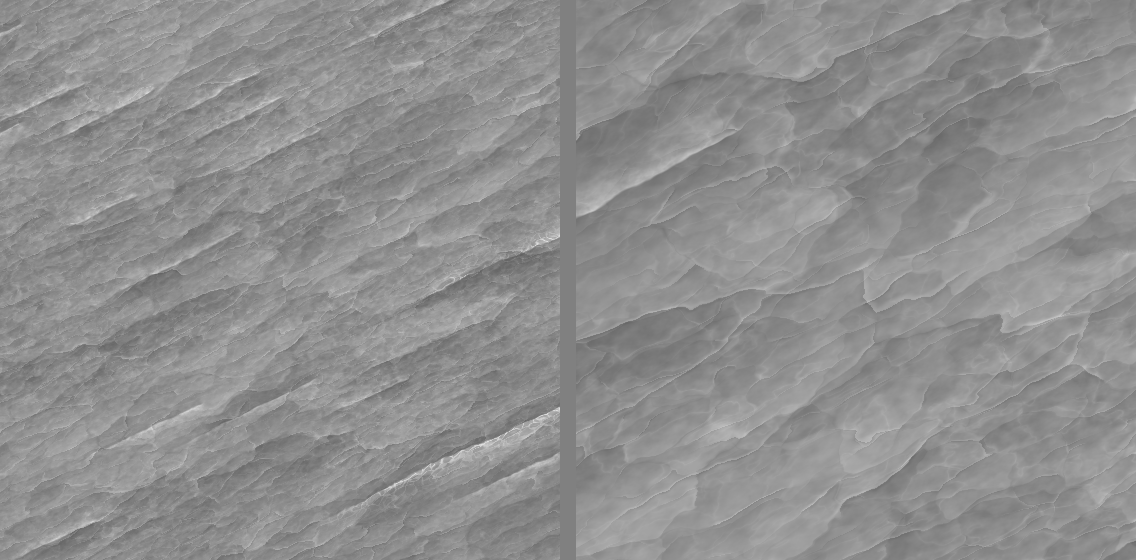
Left, the full canvas; right, a detail of the centre.
Give the GLSL for this texture, as a WebGL 2 fragment shader.

```glsl
#version 300 es
precision highp float;

uniform vec2 u_resolution;
out vec4 fragColor;

const float TILT = 0.45;           // bedding direction in radians
const float BASE_GREY = 0.557;
const float PATCH_CONTRAST = 0.11;
const float PLATE_CONTRAST = 0.072;
const float PLATE_SLOPE = 0.05;
const float RIM_LIGHT = 0.085;
const float WRINKLE_LIGHT = 0.05;
const float GRAIN_CONTRAST = 0.10;
const float LEDGE_LIGHT = 0.19;
const float LEDGE_SHADE = 0.085;
const float VEIN_LIGHT = 0.10;
const float CRACKLE_LIGHT = 0.24;
const float VEIN_SHADE = 0.10;

vec2 hash2(vec2 p) {
    vec3 a = fract(p.xyx * vec3(0.1031, 0.1030, 0.0973));
    a += dot(a, a.yzx + 33.33);
    return fract((a.xx + a.yz) * a.zy);
}

float noise(vec2 p) {
    vec2 i = floor(p), f = fract(p);
    f = f * f * (3.0 - 2.0 * f);
    float low = mix(hash2(i).x, hash2(i + vec2(1, 0)).x, f.x);
    float high = mix(hash2(i + vec2(0, 1)).x, hash2(i + 1.0).x, f.x);
    return mix(low, high, f.y);
}

float fbm(vec2 p) {
    float sum = 0.0, weight = 0.5;
    for (int i = 0; i < 4; i++) {
        sum += weight * noise(p);
        p = mat2(1.6, 1.2, -1.2, 1.6) * p + 7.3;
        weight *= 0.5;
    }
    return sum / 0.9375;
}

// Blocky cellular slabs: x = border distance, y = random tone, zw = offset from centre
vec4 slab(vec2 p) {
    vec2 cell = floor(p), offset = vec2(0.0);
    float nearest = 9.0, second = 9.0, tone = 0.0;
    for (int y = -1; y <= 1; y++)
    for (int x = -1; x <= 1; x++) {
        vec2 c = cell + vec2(x, y);
        vec2 d = p - c - hash2(c);
        float dist = sqrt(length(d * d));
        if (dist < nearest) {
            second = nearest;
            nearest = dist;
            offset = d;
            tone = hash2(c + 41.7).x;
        } else {
            second = min(second, dist);
        }
    }
    return vec4(second - nearest, tone, offset);
}

// Tilted plates with broken light along the lower rim and shade along the upper one
float plates(vec2 q, vec2 scale, float pixel) {
    vec4 s = slab(q * scale);
    float soft = 1.3 * pixel * scale.y;
    float inside = smoothstep(0.0, soft, s.x);
    float rim = 1.0 - smoothstep(0.0, soft + 0.05, s.x);
    float lit = smoothstep(0.45, 0.7, noise(q * scale * 2.6 + 19.0));
    float facing = mix(1.0, -0.5, smoothstep(-0.15, 0.2, s.w));
    return inside * ((s.y - 0.5) * PLATE_CONTRAST - s.w * PLATE_SLOPE)
         + rim * lit * facing * RIM_LIGHT;
}

// Scattered tapering ledges: x = light on the lip, y = shade beside it
vec2 ledges(vec2 q, vec2 scale, float density, float thickness, float reach, float pixel) {
    vec2 g = q * scale, cell = floor(g), sum = vec2(0.0);
    for (int y = -1; y <= 1; y++)
    for (int x = -1; x <= 1; x++) {
        vec2 c = cell + vec2(x, y);
        vec2 place = hash2(c + 11.0), kind = hash2(c + 83.0);
        if (kind.x > density) continue;
        vec2 d = (g - c - place) / scale;
        float t = d.x * scale.x / mix(0.3, 0.55, kind.y);
        float taper = smoothstep(-1.0, 0.0, t) * smoothstep(1.0, 0.9, t);
        float side = d.y * (place.x < 0.45 ? -1.0 : 1.0);
        float beyond = smoothstep(-pixel, pixel, side);
        float lip = exp(min(side, 0.0) / (thickness * (0.3 + taper)));
        float shade = exp(-max(side, 0.0) / reach);
        sum += taper * vec2(lip * (1.0 - beyond), shade * beyond);
    }
    return min(sum, 1.0);
}

void main() {
    float pixel = 1.0 / u_resolution.y;
    vec2 p = gl_FragCoord.xy * pixel;
    float c = cos(TILT), s = sin(TILT);
    vec2 q = vec2(c * p.x + s * p.y, c * p.y - s * p.x) + 3.0;

    // Uneven bedding and ragged breaks
    vec2 bend = vec2(noise(q * vec2(5, 9)), noise(q * vec2(4, 8) + 31.0)) - 0.5;
    vec2 rag = vec2(fbm(q * vec2(34, 50)), fbm(q * vec2(30, 60) + 57.0)) - 0.5;
    vec2 w = q + bend * vec2(0.05, 0.016) + rag * vec2(0.035, 0.013);

    // Broad patches and overlapping plates
    float cover = smoothstep(0.25, 0.65, noise(q * vec2(4, 9) + 5.0));
    float grey = BASE_GREY + (fbm(q * vec2(3, 9)) - 0.5) * PATCH_CONTRAST;
    grey += plates(w, vec2(5, 18), pixel) * 0.9;
    grey += plates(w + 2.3, vec2(11, 31), pixel) * mix(0.45, 1.0, cover);
    grey += plates(w + 5.1, vec2(26, 62), pixel) * mix(0.75, 0.35, cover);

    // Fine wrinkles and grain
    float fold = 1.0 - abs(2.0 * fbm(w * vec2(36, 80)) - 1.0);
    grey += (pow(fold, 10.0) - 0.3) * WRINKLE_LIGHT * mix(1.0, 0.6, cover);
    float grain = fbm(q * vec2(120, 190));
    grey += (grain - 0.5) * GRAIN_CONTRAST * mix(1.1, 0.75, cover);

    // Narrow ledges
    vec2 straight = q + bend * vec2(0.02, 0.012) + rag * vec2(0.01, 0.008);
    vec2 ledge = ledges(straight, vec2(3.0, 9), 0.5, 0.006, 0.016, pixel);
    grey += ledge.x * LEDGE_LIGHT * (0.2 + 1.2 * grain) - ledge.y * LEDGE_SHADE;

    // Pale crackled veins
    vec2 vein = ledges(w + 1.4, vec2(1.3, 3.4), 0.65, 0.013, 0.022, pixel);
    float crack = slab(w * vec2(55, 100)).x;
    float crackle = 1.0 - smoothstep(0.0, 0.15 + 60.0 * pixel, crack);
    float broken = smoothstep(0.25, 0.6, noise(q * vec2(16, 40) + 23.0));
    grey += vein.x * (VEIN_LIGHT + CRACKLE_LIGHT * crackle) * mix(0.35, 1.0, broken);
    grey -= vein.y * VEIN_SHADE;

    fragColor = vec4(vec3(clamp(grey, 0.36, 0.88)), 1.0);
}
```
